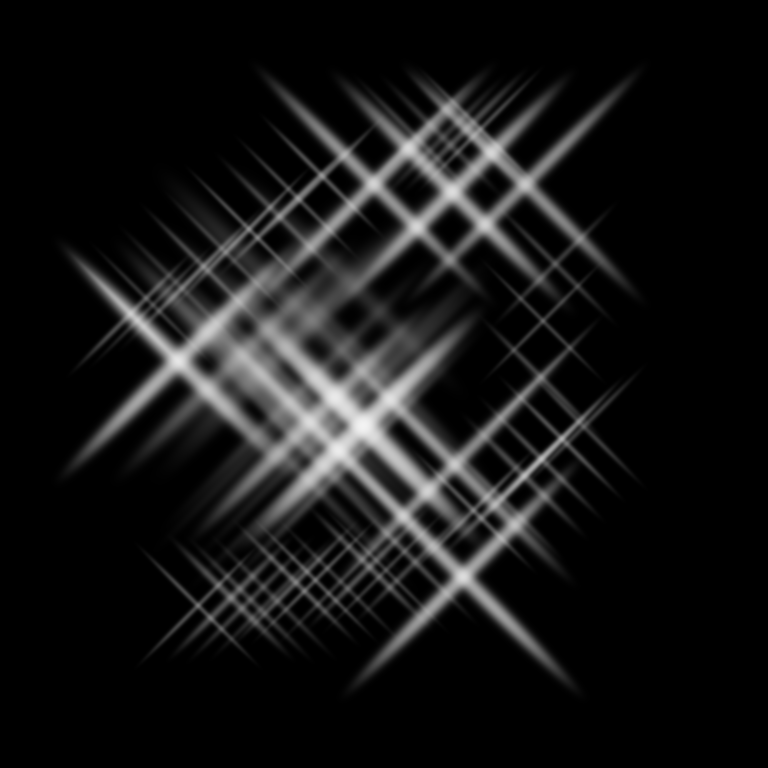
Reproduce this background procedurally as a WebGL 1 fragment shader.

```glsl
precision highp float;

uniform vec2 u_resolution;

vec2 hash2(float n) {
  vec3 p = fract(vec3(n) * vec3(0.1031, 0.1030, 0.0973));
  p += dot(p, p.yzx + 33.33);
  return fract((p.xx + p.yz) * p.zy);
}

// One tapered streak: distance along and across it, both from its centre
float streak(float along, float across, float reach, float width) {
  float t = abs(along) / reach;
  float taper = width * (1.0 - 0.35 * t * t);
  float d = across / taper;
  return exp(-d * d) * (1.0 - smoothstep(0.2, 1.0, t));
}

// Two diagonal streaks crossing at a centre
float sparkle(vec2 p, vec2 centre, float reach, float width) {
  vec2 q = p - centre;
  q = vec2(q.x + q.y, q.x - q.y) * 0.70711;
  return streak(q.x, q.y, reach, width) + streak(q.y, q.x, reach, width);
}

// Fine sparkles strung evenly from one point to another, slightly jittered
float sparkleChain(vec2 p, vec2 start, vec2 end, float count, float seed) {
  float light = 0.0;
  for (int i = 0; i < 12; i++) {
    float n = float(i);
    if (n >= count) break;
    vec2 jitter = hash2(n + seed) - 0.5;
    vec2 centre = mix(start, end, n / (count - 1.0)) + 0.014 * jitter;
    light += sparkle(p, centre, 0.123, 0.0042 + 0.002 * jitter.x)
           * (0.28 + 0.18 * jitter.y);
  }
  return light;
}

// Wide, faint sparkles that overlap into a woven haze
float wovenHaze(vec2 p) {
  float light = 0.0;
  for (int i = 0; i < 20; i++) {
    vec2 r = hash2(float(i) + 17.0);
    vec2 centre = vec2(0.405, 0.505) + (r - 0.5) * vec2(0.20, 0.28);
    light += sparkle(p, centre, 0.225, mix(0.006, 0.013, r.y))
           * mix(0.09, 0.19, r.x);
  }
  return light;
}

void main() {
  vec2 p = gl_FragCoord.xy / u_resolution;
  float light = wovenHaze(p);

  // Bright sparkles: upper group, then left, centre and lower right
  light += 0.85 * sparkle(p, vec2(0.487, 0.760), 0.235, 0.0090);
  light += 1.00 * sparkle(p, vec2(0.589, 0.750), 0.235, 0.0100);
  light += 0.75 * sparkle(p, vec2(0.684, 0.760), 0.235, 0.0090);
  light += 1.10 * sparkle(p, vec2(0.232, 0.530), 0.235, 0.0105);
  light += 0.45 * sparkle(p, vec2(0.307, 0.530), 0.235, 0.0120);
  light += 0.75 * sparkle(p, vec2(0.404, 0.451), 0.235, 0.0095);
  light += 1.30 * sparkle(p, vec2(0.474, 0.444), 0.235, 0.0120);
  light += 0.75 * sparkle(p, vec2(0.592, 0.395), 0.235, 0.0085);
  light += 1.00 * sparkle(p, vec2(0.603, 0.249), 0.235, 0.0095);

  // Fine chains around the outline
  light += sparkleChain(p, vec2(0.173, 0.587), vec2(0.425, 0.764), 9.0, 3.0);
  light += sparkleChain(p, vec2(0.264, 0.208), vec2(0.540, 0.270), 10.0, 41.0);
  light += sparkleChain(p, vec2(0.620, 0.330), vec2(0.764, 0.447), 6.0, 63.0);
  light += sparkleChain(p, vec2(0.723, 0.660), vec2(0.705, 0.510), 3.0, 85.0);
  light += sparkleChain(p, vec2(0.540, 0.825), vec2(0.630, 0.830), 4.0, 97.0);

  // Soft saturation where streaks meet
  gl_FragColor = vec4(vec3(1.0 - exp(-light)), 1.0);
}
```
